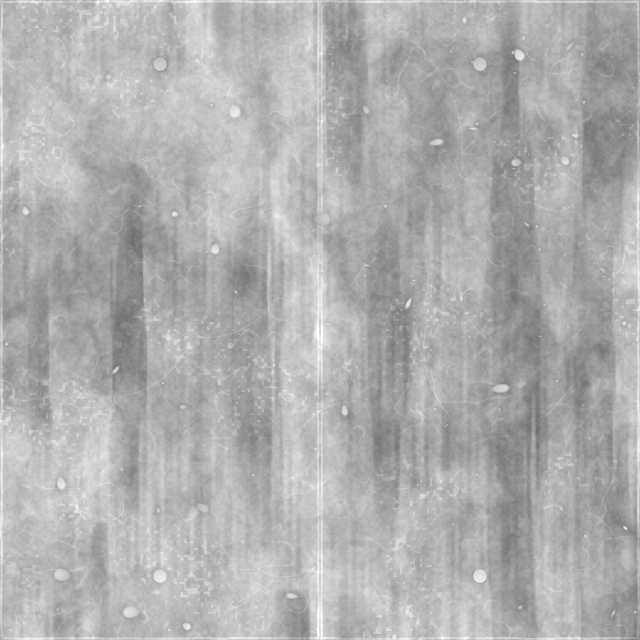
A WebGL 2 fragment shader for this texture:

```glsl
#version 300 es
precision highp float;
// Two weathered grey concrete panels with a seam, pale rims and four bolt plugs.
// Layered value noise gives clouds, vertical stains and grain; hashed grids
// scatter pale chips, and noise contours and arcs add hairline scratches.

#define BASE_TONE 0.706
#define CLOUD_AMOUNT 0.42
#define MOTTLE_AMOUNT 0.30
#define STAIN_DEPTH 0.105
#define STREAK_AMOUNT 0.11
#define GRAIN_AMOUNT 0.085
#define SCRATCH_LIGHT 0.06
#define CHIP_TONE 0.90
#define RIM_LIGHT 0.12
#define BOLT_RADIUS 0.0105
#define ARC_COUNT 9

uniform vec2 u_resolution;
out vec4 fragColor;

float hash(vec2 p) {
    vec3 q = fract(vec3(p.xyx) * 0.1031);
    q += dot(q, q.yzx + 33.33);
    return fract((q.x + q.y) * q.z);
}

float noise(vec2 p) {
    vec2 i = floor(p), f = fract(p);
    f = f * f * (3.0 - 2.0 * f);
    return mix(mix(hash(i), hash(i + vec2(1, 0)), f.x),
               mix(hash(i + vec2(0, 1)), hash(i + vec2(1, 1)), f.x), f.y);
}

float fbm(vec2 p, float gain) {
    float sum = 0.0, total = 0.0, amp = 1.0;
    for (int i = 0; i < 5; i++) {
        sum += amp * noise(p);
        total += amp;
        amp *= gain;
        p = mat2(1.6, 1.2, -1.2, 1.6) * p + 17.3;
    }
    return sum / total;
}

mat2 rotation(float a) {
    return mat2(cos(a), sin(a), -sin(a), cos(a));
}

// Thin curved line where noise crosses its middle value, kept in patches
float hairline(vec2 p, float freq, float px) {
    float width = max(0.0008, 0.7 * px) * freq * 1.5;
    float line = 1.0 - smoothstep(0.0, width, abs(noise(p * freq) - 0.5));
    return line * smoothstep(0.55, 0.72, noise(p * freq * 0.9 + 41.0));
}

// One hashed grid of tapered chips, each with a soft dark halo
float addChips(float tone, vec2 uv, float cells, float size, float chance, float px) {
    vec2 id = floor(uv * cells), seed = id + cells * 7.0;
    if (hash(seed) > chance) return tone;
    vec2 center = (id + 0.2 + 0.6 * vec2(hash(seed + 3.1), hash(seed + 5.7))) / cells;
    float angle = 1.57 + 3.6 * (hash(seed + 9.2) - 0.5);
    vec2 q = rotation(-angle) * (uv - center);
    float len = size * mix(0.6, 1.35, hash(seed + 12.4));
    float slim = mix(0.28, 0.8, hash(seed + 15.8));
    float along = clamp(q.x / len, -1.0, 1.0);
    float taper = 1.0 - 0.45 * along * hash(seed + 18.3);
    float d = (length(q / vec2(len, len * slim * taper)) - 1.0) * len * slim;
    tone -= 0.07 * exp(-max(d, 0.0) / (size * 0.45));
    float body = CHIP_TONE - 0.14 * hash(seed + 21.6) - 0.07 * along;
    body -= 0.05 * smoothstep(-0.5 * len * slim, 0.0, d);
    return mix(tone, body, 1.0 - smoothstep(-px, px, d));
}

void main() {
    vec2 uv = gl_FragCoord.xy / u_resolution;
    float px = 1.0 / min(u_resolution.x, u_resolution.y);

    // Clouds and mottling
    vec2 warp = vec2(fbm(uv * 9.0, 0.6), fbm(uv * 9.0 + 50.0, 0.6)) - 0.5;
    float cloud = fbm(uv * vec2(4.5, 3.6) + warp * 0.9 + 3.0, 0.55) - 0.5;
    float mottle = fbm(uv * vec2(19.0, 13.0) + warp * 1.5 + 71.0, 0.65) - 0.5;
    float tone = BASE_TONE + CLOUD_AMOUNT * cloud + MOTTLE_AMOUNT * mottle;

    // Broad stains with ragged upright edges, and fine vertical streaks
    float fine = noise(uv * vec2(150.0, 7.0)) - 0.5;
    float medium = noise(uv * vec2(58.0, 4.0) + 23.0) - 0.5;
    float band = noise(vec2(uv.x * 15.0 + 0.35 * fine, uv.y * 2.3) + 88.0);
    band += 0.12 * medium + 0.3 * mottle;
    tone -= STAIN_DEPTH * smoothstep(0.54, 0.70, band);
    float streakMask = smoothstep(0.32, 0.68, fbm(uv * vec2(7.0, 5.0) + 31.0, 0.5));
    tone += STREAK_AMOUNT * (fine + 0.6 * medium) * streakMask;

    // Grain and clusters of pale specks
    float grain = 0.6 * noise(uv * 260.0) + 0.4 * noise(uv * 120.0 + 9.0) - 0.5;
    tone += GRAIN_AMOUNT * grain;
    float cluster = smoothstep(0.53, 0.68, fbm(uv * 8.0 + 140.0, 0.5));
    tone += 0.09 * cluster * smoothstep(0.66, 0.86, noise(uv * 190.0 + 5.0));

    // Scratches: short hairs and long faint arcs
    float scratch = hairline(uv + 0.02 * warp, 23.0, px);
    scratch += hairline(rotation(0.7) * uv + 6.0, 41.0, px);
    for (int i = 0; i < ARC_COUNT; i++) {
        vec2 seed = vec2(float(i) * 3.7, 11.0);
        vec2 q = uv - vec2(hash(seed), hash(seed + 4.0));
        float off = abs(length(q) - mix(0.06, 0.24, hash(seed + 8.0)));
        float facing = cos(atan(q.y, q.x) - 6.283 * hash(seed + 13.0));
        scratch += (1.0 - smoothstep(0.0, max(0.0012, px), off)) * smoothstep(0.7, 0.95, facing);
    }
    tone += SCRATCH_LIGHT * scratch * (0.4 + 0.9 * noise(uv * 60.0));

    // Pale worn rim around each panel
    vec2 panel = vec2(fract(uv.x * 2.0) * 0.5, uv.y);
    vec2 inset = min(panel, vec2(0.5, 1.0) - panel);
    float edge = min(inset.x, inset.y) + 0.0016 * (noise(uv * 35.0) - 0.5);
    float rim = 1.0 - smoothstep(0.0006, 0.0006 + 1.2 * px, abs(edge - 0.0026));
    tone += RIM_LIGHT * rim * (0.5 + 0.7 * noise(uv * 24.0)) + 0.035 * exp(-edge / 0.004);

    // Chips, large to tiny
    tone = addChips(tone, uv, 7.0, 0.0105, 0.33, px);
    tone = addChips(tone, uv, 13.0, 0.0058, 0.22, px);
    tone = addChips(tone, uv, 29.0, 0.0023, 0.11, px);

    // Bolt plugs, mirrored into the four positions
    vec2 bolt = vec2(panel.x - 0.25, abs(uv.y - 0.5) - 0.4);
    float d = length(bolt) - BOLT_RADIUS;
    tone -= 0.11 * exp(-max(d, 0.0) / 0.005);
    float plug = mix(0.89, 0.79, step(0.5, uv.y)) - 5.0 * (uv.y - 0.5 - sign(uv.y - 0.5) * 0.4);
    tone = mix(tone, plug + 0.5 * GRAIN_AMOUNT * grain, 1.0 - smoothstep(-px, px, d));

    fragColor = vec4(vec3(clamp(tone, 0.0, 1.0)), 1.0);
}
```
